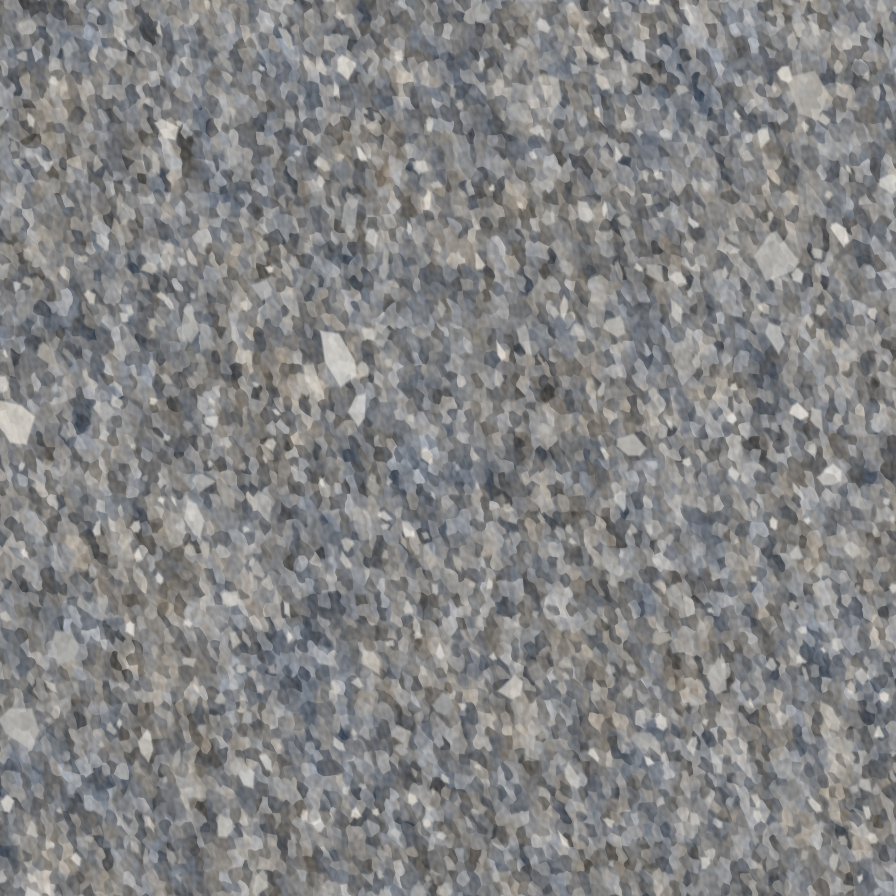
A WebGL 2 fragment shader for this texture:

```glsl
#version 300 es
precision highp float;
// Grey stone aggregate: fine upright grains with scattered pale and dark chips.

#define BASE_COLOR vec3(0.503, 0.504, 0.507)
#define COOL_WARM vec3(0.50, 0.06, -0.56)
#define FINE_GRAINS vec2(112.0, 74.0)
#define COARSE_GRAINS vec2(52.0, 33.0)
#define FINE_CONTRAST 0.21
#define COARSE_CONTRAST 0.15
#define GRAIN_TINT 0.055
#define PATCH_TINT 0.05
#define LEAN 0.2
#define EDGE_SOFTNESS 0.0019
#define CHIP_SIDES 6

uniform vec2 u_resolution;
out vec4 fragColor;

const float TAU = 6.28318;

// Integer hash: three values in 0..1 for a cell and a seed.
vec3 hash3(vec2 cell, float seed) {
    uvec3 v = uvec3(ivec3(vec3(cell, seed))) * 1664525u + 1013904223u;
    v.x += v.y * v.z; v.y += v.z * v.x; v.z += v.x * v.y;
    v ^= v >> 16u;
    v.x += v.y * v.z; v.y += v.z * v.x; v.z += v.x * v.y;
    return vec3(v >> 8u) / float(1u << 24u);
}

float cornerSlope(vec2 cell, vec2 offset, float seed) {
    float a = TAU * hash3(cell, seed).x;
    return dot(vec2(cos(a), sin(a)), offset);
}

float gradientNoise(vec2 p, float seed) {
    vec2 i = floor(p), f = p - i;
    vec2 u = f * f * f * (f * (f * 6.0 - 15.0) + 10.0);
    vec2 e = vec2(1.0, 0.0);
    float low = mix(cornerSlope(i, f, seed), cornerSlope(i + e, f - e, seed), u.x);
    float high = mix(cornerSlope(i + e.yx, f - e.yx, seed),
                     cornerSlope(i + 1.0, f - 1.0, seed), u.x);
    return mix(low, high, u.y);
}

// Soft-edged cells; returns brightness and tint, each in -0.5..0.5.
vec2 grains(vec2 p, float seed) {
    vec2 home = floor(p), sum = vec2(0.0);
    float total = 0.0;
    for (int y = -1; y <= 1; y++)
    for (int x = -1; x <= 1; x++) {
        vec2 cell = home + vec2(x, y);
        vec2 d = cell + 0.1 + 0.8 * hash3(cell, seed).xy - p;
        float weight = exp(-18.0 * dot(d, d));
        sum += weight * (hash3(cell, seed + 1.0).xy - 0.5);
        total += weight;
    }
    return sum / max(total, 1e-9);
}

// Signed distance to an irregular convex polygon.
float chipDistance(vec2 p, float radius, vec2 cell, float seed) {
    float d = -1.0;
    for (int i = 0; i < CHIP_SIDES; i++) {
        vec3 h = hash3(cell, seed + float(i));
        float a = TAU * (float(i) + 0.8 * h.x) / float(CHIP_SIDES);
        d = max(d, dot(p, vec2(cos(a), sin(a))) - radius * mix(0.55, 1.1, h.y));
    }
    return d;
}

// Scatters chips over a grid and blends them into the colour.
void scatterChips(inout vec3 color, vec2 p, float count, float share, float radius,
                  vec3 dull, vec3 vivid, float opacity, float seed) {
    vec2 home = floor(p * count);
    for (int y = -1; y <= 1; y++)
    for (int x = -1; x <= 1; x++) {
        vec2 cell = home + vec2(x, y);
        vec3 place = hash3(cell, seed), look = hash3(cell, seed + 1.0);
        if (place.z > share) continue;
        vec2 d = p - (cell + place.xy) / count;
        float turn = (look.x - 0.5) * 0.9;
        d = mat2(cos(turn), sin(turn), -sin(turn), cos(turn)) * d;
        float stretch = mix(1.0, 1.6, look.y * look.y);
        d *= vec2(stretch, 1.0 / stretch);
        float size = radius * mix(0.55, 1.3, look.z);
        float edge = chipDistance(d, size, cell, seed + 10.0);
        float cover = 1.0 - smoothstep(-EDGE_SOFTNESS, EDGE_SOFTNESS, edge);
        vec3 tone = hash3(cell, seed + 2.0);
        vec3 body = mix(dull, vivid, tone.x) + COOL_WARM * 0.05 * (tone.y - 0.5);
        color = mix(color, body, cover * opacity * mix(0.65, 1.0, tone.z));
    }
}

void main() {
    vec2 p = gl_FragCoord.xy / u_resolution.y;
    p.x += LEAN * p.y;

    // Slight warp makes the grain outlines ragged.
    vec2 ragged = p + 0.005 * vec2(gradientNoise(p * 85.0, 1.0), gradientNoise(p * 85.0, 2.0));
    vec2 fine = grains(ragged * FINE_GRAINS, 10.0);
    vec2 coarse = grains(ragged * COARSE_GRAINS, 20.0);
    float patches = gradientNoise(p * 6.0, 3.0) + 0.6 * gradientNoise(p * 15.0, 4.0);
    float grit = gradientNoise(p * vec2(190.0, 130.0), 5.0);

    // Grain bed with broad cool and warm patches.
    float shade = FINE_CONTRAST * fine.x + COARSE_CONTRAST * coarse.x
                + 0.05 * grit + 0.03 * gradientNoise(p * 9.0, 6.0);
    float tint = GRAIN_TINT * (fine.y + coarse.y) + PATCH_TINT * patches + 0.12 * shade;
    vec3 color = BASE_COLOR + shade + 0.8 * shade * abs(shade) + COOL_WARM * tint;

    // Dark stones first, then pale chips from large to small.
    vec3 pale = vec3(0.64, 0.635, 0.62), white = vec3(0.90, 0.885, 0.855);
    scatterChips(color, p, 12.0, 0.22, 0.020, vec3(0.36, 0.39, 0.44), vec3(0.47, 0.48, 0.49), 0.65, 100.0);
    scatterChips(color, p, 10.0, 0.12, 0.020, pale, white, 0.95, 200.0);
    scatterChips(color, p, 22.0, 0.20, 0.011, pale, white, 0.90, 300.0);
    scatterChips(color, p, 48.0, 0.16, 0.0060, pale, white, 0.90, 400.0);
    color += 0.035 * grit + 0.05 * fine.x;

    fragColor = vec4(clamp(color, 0.0, 1.0), 1.0);
}
```
